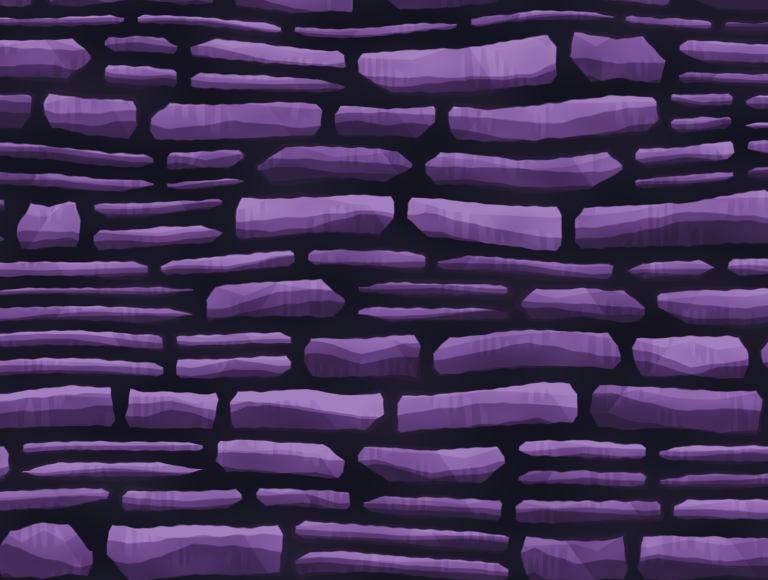
Give the GLSL for this texture, as a Shadertoy shader.

```glsl
const float ROWS = 12.0;            // courses per canvas height
const float STONE_PITCH = 0.275;    // mean stone length, canvas heights
const float ROW_JITTER = 0.62;
const float COLUMN_JITTER = 0.68;
const float SPLIT_CHANCE = 0.4;     // tall cells holding two thin stones
const float SPLIT_MIN_HEIGHT = 0.08;
const vec2 HALF_GAP = vec2(0.012, 0.0095);
const float SAG = 0.035;            // waviness of the courses
const float EDGE_WOBBLE = 0.003;
const vec3 MORTAR_DEEP = vec3(0.07, 0.073, 0.118);
const vec3 MORTAR_SOFT = vec3(0.125, 0.112, 0.175);
const vec3 SHADES[5] = vec3[5](
    vec3(0.19, 0.13, 0.25), vec3(0.27, 0.17, 0.36), vec3(0.39, 0.25, 0.50),
    vec3(0.52, 0.36, 0.64), vec3(0.64, 0.50, 0.75));

float hash(vec2 p) {
    vec3 q = fract(p.xyx * vec3(0.1031, 0.1030, 0.0973));
    q += dot(q, q.yzx + 33.33);
    return fract((q.x + q.y) * q.z);
}

vec2 gradient(vec2 cell) {
    float a = 6.2832 * hash(cell + 71.0);
    return vec2(cos(a), sin(a));
}

float gradientNoise(vec2 p) {
    vec2 i = floor(p), f = p - i;
    vec2 u = f * f * f * (f * (f * 6.0 - 15.0) + 10.0);
    vec2 e = vec2(1, 0);
    float low = mix(dot(gradient(i), f), dot(gradient(i + e), f - e), u.x);
    float high = mix(dot(gradient(i + e.yx), f - e.yx), dot(gradient(i + 1.0), f - 1.0), u.x);
    return mix(low, high, u.y);
}

// Straight segments between random knots, -1 to 1
float brokenLine(float x, float seed) {
    float i = floor(x);
    return 2.0 * mix(hash(vec2(i, seed)), hash(vec2(i + 1.0, seed)), x - i) - 1.0;
}

float jitteredEdge(float i, float seed, float jitter) {
    return i + jitter * (hash(vec2(i, seed)) - 0.5);
}

// Index of the irregular interval that contains x
float intervalAt(float x, float seed, float jitter) {
    float i = floor(x);
    if (x < jitteredEdge(i, seed, jitter)) return i - 1.0;
    return x >= jitteredEdge(i + 1.0, seed, jitter) ? i + 1.0 : i;
}

// Slab with crooked top and bottom and four chamfered corners
float stoneDistance(vec2 d, vec2 size, float seed) {
    float x = 1.6 * d.x / size.x;
    float top = size.y * (0.86 + 0.16 * brokenLine(x, seed + 1.0));
    float bottom = size.y * (0.87 + 0.14 * brokenLine(x, seed + 2.0));
    float lean = 0.35 * (hash(vec2(seed, 3.0)) - 0.5);
    float dist = max(max(d.y - top, -d.y - bottom), abs(d.x + lean * d.y) - size.x);
    vec2 corner = step(0.0, d);
    float cutHash = hash(vec2(seed, 4.0 + corner.x + 2.0 * corner.y));
    float drop = size.y * mix(0.25, 1.1, cutHash);
    float run = size.x * mix(0.04, 0.5, cutHash * cutHash * cutHash) + 0.004;
    vec2 q = abs(d) - vec2(size.x, size.y - drop);
    return max(dist, dot(q, normalize(vec2(drop, run))));
}

// Painted planes: 0 is deepest shade, 4 is palest
float stoneTone(vec2 d, vec2 size, float seed, float pixel) {
    vec2 s = d / size;
    float soft = pixel / size.y;
    float wobble = 0.1 * gradientNoise(d * 30.0 + seed);
    float upper = mix(-0.25, 0.5, hash(vec2(seed, 11.0)))
        + 0.45 * brokenLine(s.x * 1.3, seed + 12.0) + wobble;
    float lower = upper - mix(0.25, 0.95, hash(vec2(seed, 13.0)))
        + 0.22 * brokenLine(s.x * 1.8, seed + 14.0);
    float tone = mix(0.45, 1.7, smoothstep(-soft, soft, s.y - lower));
    tone = mix(tone, 2.95, smoothstep(-soft, soft, s.y - max(upper, lower)));
    tone += 1.3 * (hash(vec2(seed, 15.0)) - 0.5) + 0.3 * s.y;

    // Slanted end plane and lit upper rim
    float side = hash(vec2(seed, 16.0)) < 0.5 ? -1.0 : 1.0;
    float plane = side * d.x - size.x * mix(0.1, 0.8, hash(vec2(seed, 17.0))) + 0.7 * d.y;
    tone += mix(-0.7, 0.5, hash(vec2(seed, 18.0))) * smoothstep(-pixel, pixel, plane);
    float rim = s.y - 0.62 + 0.35 * brokenLine(s.x * 2.2, seed + 19.0);
    tone += 0.55 * smoothstep(-soft, soft, rim);

    // Upright dry-brush strokes in patches, and broad washes
    float patchMask = smoothstep(0.0, 0.15, gradientNoise(d * vec2(11.0, 16.0) + seed));
    float strokes = smoothstep(-0.08, 0.08, gradientNoise(vec2(d.x * 75.0, d.y * 7.0) + seed));
    tone += 0.35 * patchMask * (strokes - 0.4);
    return tone + 0.7 * gradientNoise(d * vec2(9.0, 20.0) - seed);
}

vec3 shade(float tone) {
    tone = clamp(tone, 0.0, 3.999);
    int i = int(tone);
    return mix(SHADES[i], SHADES[i + 1], fract(tone));
}

void mainImage(out vec4 fragColor, in vec2 fragCoord) {
    float pixel = 1.0 / iResolution.y;
    vec2 p = fragCoord * pixel;
    vec2 wall = p + vec2(0.0, SAG * gradientNoise(p * vec2(2.6, 3.0) + 5.0));

    // Cell bounds
    float row = intervalAt(wall.y * ROWS, 7.0, ROW_JITTER);
    float columnSeed = row + 40.0;
    float shift = hash(vec2(row, 23.0));
    float column = intervalAt(wall.x / STONE_PITCH + shift, columnSeed, COLUMN_JITTER);
    vec2 low = vec2((jitteredEdge(column, columnSeed, COLUMN_JITTER) - shift) * STONE_PITCH,
        jitteredEdge(row, 7.0, ROW_JITTER) / ROWS);
    vec2 high = vec2((jitteredEdge(column + 1.0, columnSeed, COLUMN_JITTER) - shift) * STONE_PITCH,
        jitteredEdge(row + 1.0, 7.0, ROW_JITTER) / ROWS);
    float seed = floor(900.0 * hash(vec2(column, row) + 31.0));
    if (high.y - low.y > SPLIT_MIN_HEIGHT && hash(vec2(seed, 29.0)) < SPLIT_CHANCE) {
        float cut = mix(low.y, high.y, mix(0.38, 0.62, hash(vec2(seed, 30.0))));
        if (wall.y < cut) high.y = cut;
        else { low.y = cut; seed += 450.0; }
    }

    // Mortar with faint painted smudges around the stones
    vec2 size = max(0.5 * (high - low) - HALF_GAP, vec2(0.006));
    vec2 d = wall - 0.5 * (low + high);
    float dist = stoneDistance(d, size, seed) + EDGE_WOBBLE * gradientNoise(p * 45.0);
    float haze = gradientNoise(p * vec2(5.0, 9.0));
    vec3 color = mix(MORTAR_DEEP, MORTAR_SOFT, clamp(0.45 + haze, 0.0, 1.0));
    float smudge = smoothstep(-pixel, pixel, 0.016 * haze - dist + 0.001);
    color = mix(color, SHADES[0], 0.4 * smudge);

    float cover = smoothstep(pixel, -pixel, dist);
    color = mix(color, shade(stoneTone(d, size, seed, pixel)), cover);
    fragColor = vec4(color, 1.0);
}
```
